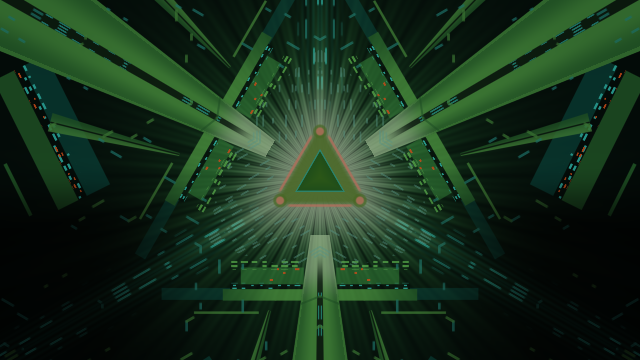
Write a Shadertoy shader that draws this background.

```glsl
const vec3 VOID = vec3(0.012, 0.040, 0.030);
const vec3 FOREST = vec3(0.07, 0.22, 0.11);
const vec3 MOSS = vec3(0.11, 0.29, 0.13);
const vec3 LEAF = vec3(0.22, 0.44, 0.19);
const vec3 TEAL = vec3(0.03, 0.22, 0.19);
const vec3 CYAN = vec3(0.14, 0.56, 0.52);
const vec3 PALE = vec3(0.53, 0.58, 0.50);
const vec3 OLIVE = vec3(0.28, 0.40, 0.14);
const vec3 PINK = vec3(0.70, 0.43, 0.36);
const vec3 EMBER = vec3(0.65, 0.25, 0.08);
const float CENTRE_Y = 0.007;    // height of the triangle centre
const float CORE_SIZE = 0.038;   // inradius of the inner triangle
const float GLOW_SIZE = 0.155;
const float SOFT = 0.002;        // edge softness
const float SECTOR = 2.0943951;  // a third of a turn

float hash(vec2 p) {
    return fract(sin(dot(p, vec2(127.1, 311.7))) * 4375.85);
}

float band(float x, float lo, float hi) {
    return smoothstep(lo - SOFT, lo + SOFT, x) * (1.0 - smoothstep(hi - SOFT, hi + SOFT, x));
}

// One dash of random length in some of the cells
float dashes(vec2 p, vec2 cell, float density) {
    vec2 id = floor(p / cell);
    vec2 f = abs(fract(p / cell) - 0.5);
    float len = 0.15 + 0.3 * hash(id + 7.3);
    float shape = smoothstep(len, len - 0.12, f.x) * smoothstep(0.4, 0.15, f.y);
    return shape * step(1.0 - density, hash(id));
}

// x runs outward along the nearest of three axes, y is the distance beside it
vec2 foldSector(vec2 p) {
    float a = atan(p.x, -p.y);
    a = mod(a + 0.5 * SECTOR, SECTOR) - 0.5 * SECTOR;
    return length(p) * vec2(cos(a), abs(sin(a)));
}

float raySines(float a) {
    return 0.5 + 0.2 * sin(a * 31.0 + 1.0) + 0.17 * sin(a * 67.0 + 2.3) + 0.13 * sin(a * 143.0);
}

// Panels and rails around each axis
vec3 addPanels(vec3 col, vec2 k) {
    float u = k.x, v = k.y;

    // Large tilted plates far out
    vec2 q = k - vec2(0.71, 0.268);
    float s = dot(q, vec2(-0.83, 0.55));
    float t = dot(q, vec2(0.55, 0.83));
    float plate = band(s, -0.2, 0.2);
    col = mix(col, TEAL, 0.8 * plate * band(t, -0.085, -0.012));
    col = mix(col, MOSS, 0.9 * plate * band(t, 0.012, 0.075));
    col = mix(col, VOID, 0.8 * plate * band(t, -0.013, 0.013));
    col = mix(col, CYAN, plate * band(t, -0.025, 0.012) * dashes(vec2(s, t), vec2(0.03, 0.012), 0.5));
    col = mix(col, EMBER, plate * band(t, -0.006, 0.012) * dashes(vec2(s, t), vec2(0.019, 0.009), 0.3));
    col = mix(col, MOSS, band(t, 0.145, 0.155) * band(s, 0.02, 0.18));

    // Slanted blade
    vec2 along = normalize(vec2(0.35, 0.1));
    vec2 w = k - vec2(0.37, 0.14);
    float len = dot(w, along);
    float side = dot(w, vec2(-along.y, along.x));
    float width = 0.004 + 0.06 * len;
    float blade = band(len, 0.0, 0.37) * band(side, -width, width);
    col = mix(col, mix(MOSS, LEAF, smoothstep(-width, width, side)), 0.85 * blade);
    col = mix(col, VOID, 0.8 * blade * band(side, -0.002, 0.002));

    // Cross bars with a broken fringe
    col = mix(col, TEAL, 0.7 * band(u, 0.307, 0.34) * band(v, 0.25, 0.44));
    col = mix(col, mix(LEAF, MOSS, smoothstep(0.1, 0.28, v)), band(u, 0.31, 0.342) * band(v, 0.0, 0.27));
    col = mix(col, MOSS * 1.15, 0.9 * band(u, 0.25, 0.297) * band(v, 0.045, 0.22));
    float fringe = band(v, 0.05, 0.25);
    col = mix(col, VOID, 0.7 * fringe * band(u, 0.297, 0.31));
    col = mix(col, LEAF * 1.15, fringe * band(u, 0.232, 0.256) * dashes(k.yx, vec2(0.028, 0.012), 0.6));
    col = mix(col, CYAN, fringe * band(u, 0.293, 0.312) * dashes(k.yx, vec2(0.025, 0.008), 0.5));
    col = mix(col, EMBER, fringe * band(u, 0.23, 0.31) * dashes(k.yx, vec2(0.018, 0.01), 0.04));
    col = mix(col, LEAF * 0.85, band(u, 0.372, 0.379) * band(v, 0.17, 0.35));

    // Main beam: two widening faces and a dark seam
    float beamWidth = 0.028 + (u - 0.17) * 0.145;
    float x = v / beamWidth;
    float inside = step(0.16, u) * (1.0 - smoothstep(beamWidth - SOFT, beamWidth + SOFT, v));
    vec3 face = mix(LEAF, MOSS, 0.65 * smoothstep(0.25, 0.9, x) + 0.25 * smoothstep(0.5, 0.95, u));
    face = mix(face, LEAF, 0.6 * band(x, 0.91, 1.0));
    face = mix(face, PALE, 0.65 * smoothstep(0.36, 0.24, u));
    col = mix(col, face, inside);
    float seam = band(v, -0.01, 0.004 + 0.012 * u) * smoothstep(0.2, 0.3, u);
    col = mix(col, VOID, 0.85 * seam);
    col = mix(col, CYAN, 0.7 * seam * dashes(k, vec2(0.05, 0.008), 0.35));
    float notch = abs(u - 0.33 - 0.4 * v);
    return mix(col, MOSS, 0.6 * inside * smoothstep(0.005, 0.001, notch));
}

void mainImage(out vec4 fragColor, in vec2 fragCoord) {
    vec2 p = (fragCoord - 0.5 * iResolution.xy) / iResolution.y;
    p.y -= CENTRE_Y;
    vec2 k = foldSector(p);
    float r = length(p);
    float rays = raySines(atan(k.y, k.x));
    // Distance along and beside the line between two sectors
    vec2 edge = vec2(0.5 * k.x + 0.866 * k.y, 0.866 * k.x - 0.5 * k.y);

    // Haze, panels, then sparks
    vec3 col = mix(VOID, FOREST, exp(-r * r * 5.5) * (0.35 + 0.9 * rays));
    col = addPanels(col, k);
    float outer = smoothstep(0.16, 0.3, r);
    float rail = smoothstep(0.085, 0.01, edge.y) * outer;
    col += TEAL * rail * 0.35 * (0.5 + 0.5 * sin(edge.y * 420.0));
    col = mix(col, CYAN, 0.8 * rail * dashes(edge, vec2(0.075, 0.011), 0.3));
    col = mix(col, CYAN * 0.75, 0.7 * outer * dashes(k, vec2(0.055, 0.013), 0.045));
    col = mix(col, LEAF, 0.7 * outer * dashes(edge, vec2(0.06, 0.014), 0.04));

    // Lower corners fall into shade
    float shade = smoothstep(0.22, 0.65, abs(p.x)) * smoothstep(0.04, -0.16, p.y);
    col *= 1.0 - 0.72 * shade;

    // Central light, between a triangle and a disc
    float d = mix(k.x, r, 0.4);
    col += vec3(0.13, 0.25, 0.12) * exp(-d * 6.0) * (0.3 + rays);
    float reach = GLOW_SIZE * (0.85 + 0.4 * rays);
    col = mix(col, PALE, 0.9 * exp(-pow(d / reach, 3.0)));
    float lattice = dashes(edge, vec2(0.045, 0.009), 0.35) * band(d, 0.12, 0.25);
    col = mix(col, mix(CYAN, PALE, 0.5), 0.45 * lattice);

    // Nested triangles and corner knobs
    float rim = smoothstep(0.086, 0.062, k.x) * smoothstep(0.15, 0.115, r);
    col = mix(col, OLIVE, 0.85 * rim);
    col = mix(col, PINK, 0.8 * smoothstep(0.006, 0.001, abs(k.x - 0.078)) * smoothstep(0.095, 0.08, k.y));
    float knob = length(edge - vec2(0.128, 0.0));
    col = mix(col, OLIVE, 0.7 * smoothstep(0.022, 0.016, knob));
    col = mix(col, PINK, 0.8 * smoothstep(0.014, 0.008, knob));
    vec3 core = mix(vec3(0.17, 0.34, 0.09), vec3(0.12, 0.30, 0.10), k.x / CORE_SIZE);
    col = mix(col, core, smoothstep(CORE_SIZE + SOFT, CORE_SIZE - SOFT, k.x));
    col = mix(col, CYAN, 0.75 * smoothstep(0.003, 0.0005, abs(k.x - CORE_SIZE)));

    fragColor = vec4(clamp(col, 0.0, 1.0), 1.0);
}
```
